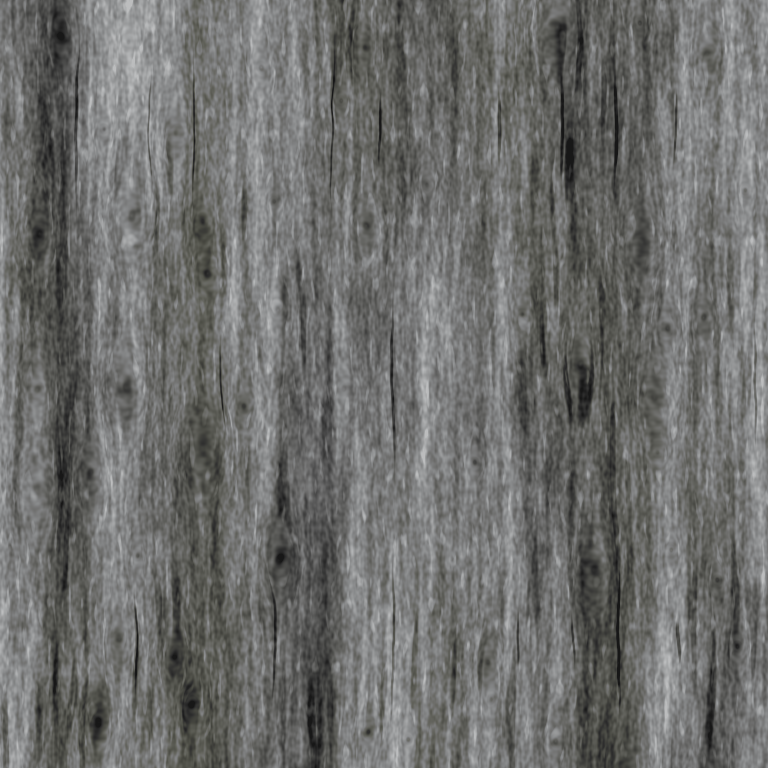
This texture is drawn by a WebGL 2 fragment shader. Its source:

```glsl
#version 300 es
precision highp float;
// Weathered grey timber: vertical grain, dark stains, splits, flecks and small knots.

#define BASE_TONE 0.452
#define BAND_AMOUNT 0.23
#define STREAK_AMOUNT 0.20
#define FIBRE_AMOUNT 0.18
#define PORE_AMOUNT 0.17
#define STAIN_DEPTH 0.11
#define SPLINTER_DEPTH 0.14
#define FLECK_LIGHT 0.11
#define CRACK_DEPTH 0.24
#define KNOT_DEPTH 0.20
#define KNOT_GRID vec2(10.0, 9.0)
#define CRACK_GRID vec2(13.0, 3.0)

uniform vec2 u_resolution;
out vec4 fragColor;

float hash(vec2 p) {
  vec3 q = fract(p.xyx * 0.1031);
  q += dot(q, q.yzx + 33.33);
  return fract((q.x + q.y) * q.z);
}

vec2 hash2(vec2 p) {
  return vec2(hash(p + 17.0), hash(p + 59.0));
}

float cornerSlope(vec2 cell, vec2 offset) {
  float angle = 6.2832 * hash(cell);
  return dot(vec2(cos(angle), sin(angle)), offset);
}

float gradientNoise(vec2 p) {
  vec2 i = floor(p), f = fract(p);
  vec2 s = f * f * f * (f * (f * 6.0 - 15.0) + 10.0);
  vec2 e = vec2(1.0, 0.0);
  float low = mix(cornerSlope(i, f), cornerSlope(i + e, f - e), s.x);
  float high = mix(cornerSlope(i + e.yx, f - e.yx), cornerSlope(i + 1.0, f - 1.0), s.x);
  return mix(low, high, s.y);
}

// Noise scaled per axis, with a seed that decorrelates the layers.
float grain(vec2 p, float across, float along, float seed) {
  return gradientNoise(p * vec2(across, along) + seed * vec2(7.31, 3.77));
}

// Returns knot darkness; spreads the grain coordinate around each knot.
float knots(vec2 p, inout vec2 grainPos) {
  float dark = 0.0;
  vec2 home = floor(p * KNOT_GRID);
  for (int j = -1; j <= 1; j++) {
    for (int i = -1; i <= 1; i++) {
      vec2 cell = home + vec2(i, j);
      float pick = hash(cell + 5.0);
      if (pick > 0.55) continue;
      vec2 d = p - (cell + 0.15 + 0.7 * hash2(cell)) / KNOT_GRID;
      float size = mix(0.004, 0.012, pow(hash(cell + 83.0), 2.0));
      float r = length(d * vec2(1.0, 0.75)) / size;
      r += 0.5 * grain(p, 90.0, 60.0, 4.0);
      float core = 1.0 - smoothstep(0.3, 1.1, r);
      float rings = (0.5 + 0.5 * sin(r * 7.0)) * exp(-r * 0.8);
      float halo = exp(-dot(d, d * vec2(1.0, 0.16)) / (size * size * 4.0));
      dark += (0.65 * core + 0.25 * rings + 0.3 * halo) * (0.5 + pick);
      grainPos.x -= d.x * 0.7 * exp(-dot(d, d * vec2(1.0, 0.2)) / (size * size * 6.0));
    }
  }
  return min(dark, 1.2);
}

// Thin vertical splits with tapered ends, at most one per cell.
float cracks(vec2 p, float pixel) {
  p.x += 0.008 * grain(p, 3.0, 5.0, 6.0) + 0.002 * grain(p, 9.0, 28.0, 7.0);
  vec2 cell = floor(p * CRACK_GRID);
  vec2 pick = hash2(cell + 31.0);
  vec2 d = p - (cell + vec2(0.2 + 0.6 * pick.x, 0.5)) / CRACK_GRID;
  float halfLength = mix(0.03, 0.15, pick.y);
  float taper = 1.0 - smoothstep(0.3, 1.0, abs(d.y) / halfLength);
  float width = mix(0.0007, 0.002, hash(cell + 47.0)) * taper;
  float line = 1.0 - smoothstep(width - pixel * 0.5, width + pixel, abs(d.x));
  return line * taper * step(hash(cell + 71.0), 0.42);
}

// Broad dark stripes with wandering edges.
float stains(vec2 p) {
  float dark = 0.0;
  for (int i = 0; i < 3; i++) {
    float n = float(i);
    float d = p.x - 0.07 - 0.34 * n + 0.045 * grain(p, 6.0, 2.5, 20.0 + n);
    float width = 0.026 + 0.009 * n;
    float fade = clamp(0.75 + 1.4 * grain(p, 2.0, 2.3, 30.0 + n), 0.15, 1.3);
    dark += fade * exp(-d * d / (width * width));
  }
  return dark;
}

void main() {
  vec2 p = gl_FragCoord.xy / u_resolution.y;
  vec2 g = p;
  float knot = knots(p, g);
  g.x += 0.006 * grain(p, 5.0, 3.0, 1.0);
  float stain = stains(p);

  // Layers of grain from plank-wide bands down to pores.
  float tone = BASE_TONE;
  tone += BAND_AMOUNT * grain(g, 11.0, 0.9, 2.0);
  tone += STREAK_AMOUNT * (0.7 * grain(g, 34.0, 2.1, 3.0) + 0.6 * grain(g, 63.0, 4.3, 5.0));
  tone += FIBRE_AMOUNT * (0.8 * grain(g, 121.0, 9.0, 8.0) + 0.5 * grain(g, 83.0, 27.0, 9.0));
  tone += PORE_AMOUNT * (0.7 * grain(g, 193.0, 63.0, 10.0) + 0.6 * grain(g, 237.0, 131.0, 11.0));

  // Splinters gather in patches and along stains; pale flecks lie between.
  float patches = smoothstep(-0.15, 0.3, grain(p, 8.0, 2.7, 12.0)) + 0.5 * stain;
  float splinter = smoothstep(0.12, 0.38, grain(g, 77.0, 7.0, 13.0)) * patches;
  float fleck = smoothstep(0.22, 0.48, grain(g, 147.0, 36.0, 14.0));
  tone -= STAIN_DEPTH * stain + SPLINTER_DEPTH * splinter + KNOT_DEPTH * knot;
  tone += FLECK_LIGHT * fleck;
  tone -= CRACK_DEPTH * cracks(g, 1.0 / u_resolution.y);
  tone = clamp(tone, 0.09, 0.74);

  // Pale wood leans cool, mid-dark wood leans olive.
  float olive = smoothstep(0.5, 0.36, tone) * smoothstep(0.16, 0.3, tone);
  olive *= 0.7 + 1.3 * grain(p, 7.0, 2.0, 15.0);
  vec3 cool = vec3(-0.004, 0.002, 0.006) * smoothstep(0.42, 0.55, tone);
  fragColor = vec4(tone + cool + olive * vec3(0.002, 0.004, -0.019), 1.0);
}
```
